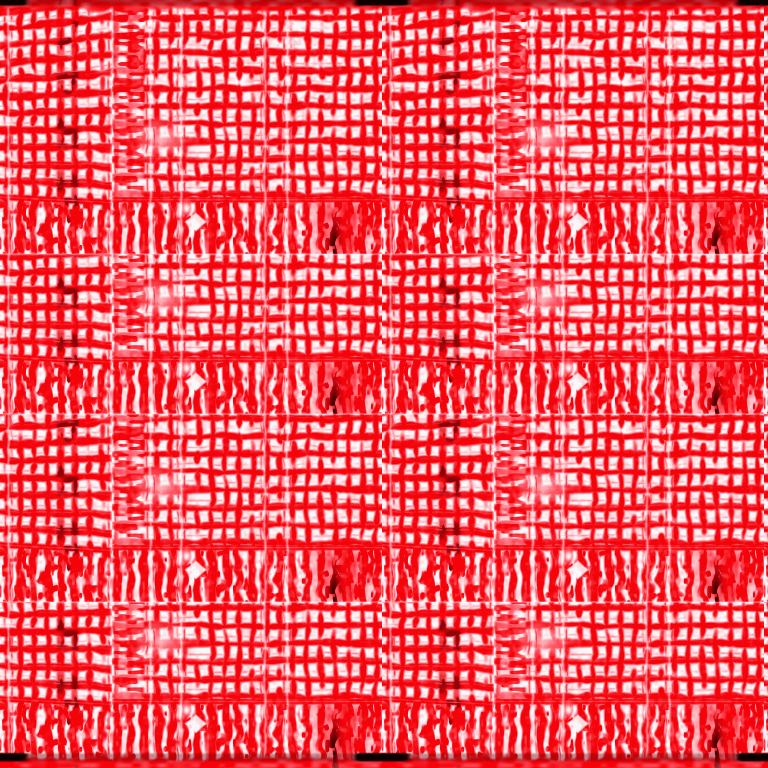
Give the GLSL for this pattern, as a WebGL 2 fragment shader.

```glsl
#version 300 es
precision highp float;
// Red and white worn weave: two tiles across, four bands of unequal height down.
// Each band restarts the same cloth from its base: upright stripes below,
// then tilted rows crossed by broken columns, pale ruled lines and grain.
uniform vec2 u_resolution;
out vec4 fragColor;

const float TILE_WIDTH = 0.4974;
const float BAND_BASE[4] = float[](0.0156, 0.216, 0.461, 0.669);
const float RULED_X[6] = float[](0.011, 0.146, 0.196, 0.236, 0.374, 0.345);
const float ROW_PITCH = 0.0231;
const float ROW_START = 0.0775;
const float ROW_HALF = 0.0043;
const float COLUMN_PITCH = 0.0178;
const float STRIPE_TOP = 0.071;
const float LEFT_PANEL = 0.146;
const float SOFT = 0.0024;
const vec3 PAPER = vec3(0.985, 0.97, 0.975);
const vec3 PINK = vec3(1.0, 0.44, 0.49);
const vec3 RED = vec3(0.96, 0.01, 0.04);
const vec3 BLACK = vec3(0.06, 0.0, 0.0);

float hash(vec2 p) {
  return fract(sin(dot(p, vec2(127.1, 311.7))) * 43758.55);
}

float noise(vec2 p) {
  vec2 i = floor(p), f = fract(p);
  f = f * f * (3.0 - 2.0 * f);
  return mix(mix(hash(i), hash(i + vec2(1, 0)), f.x),
             mix(hash(i + vec2(0, 1)), hash(i + vec2(1, 1)), f.x), f.y);
}

// Soft bar: 1 inside the half width, 0 outside
float bar(float d, float halfWidth) {
  return 1.0 - smoothstep(halfWidth - SOFT, halfWidth + SOFT, abs(d));
}

float spot(vec2 p, vec2 center, vec2 radius) {
  vec2 q = (p - center) / radius;
  return exp(-dot(q, q));
}

// Rows crossed by broken columns
float weave(vec2 p) {
  float left = 1.0 - step(LEFT_PANEL, p.x);
  float tilt = (p.y - 0.15) * 0.8 * (p.x - 0.07);
  float y = p.y - ROW_START + left * (0.008 - tilt);
  y += (noise(p * vec2(35.0, 50.0)) - 0.5) * 0.004;
  float rowId = floor(y / ROW_PITCH + 0.5);
  float dy = y - rowId * ROW_PITCH;
  float rowHalf = ROW_HALF * (0.55 + 0.8 * noise(vec2(p.x * 75.0, rowId * 7.3)));
  float ink = bar(dy, rowHalf + 0.0008 * left);
  ink *= 1.0 - 0.45 * bar(dy - 0.0018, 0.0005) * hash(vec2(rowId, 4.0));
  ink = max(ink, 0.55 * bar(dy - 0.0095, 0.0006) * noise(vec2(p.x * 60.0, rowId)));

  float x = p.x + (noise(p * vec2(30.0, 60.0)) - 0.5) * 0.005;
  float columnId = floor(x / COLUMN_PITCH);
  float dx = x - (columnId + 0.5) * COLUMN_PITCH;
  float breaks = noise(vec2(columnId * 5.7, p.y * 85.0));
  float column = bar(dx, 0.0015 + 0.0035 * breaks);
  ink = max(ink, column * smoothstep(0.12, 0.55, breaks + 0.25 * hash(vec2(columnId, 2.0))));
  // Two heavy columns in the left panel
  ink = max(ink, max(bar(p.x - 0.079, 0.005), bar(p.x - 0.097, 0.004)) * (0.6 + 0.5 * breaks));
  // Frayed strip beside the left panel
  float fray = smoothstep(0.35, 0.65, noise(p * vec2(75.0, 230.0)));
  float strip = bar(p.x - 0.168, 0.019);
  ink = mix(ink, max(fray, 0.45 * ink), strip * 0.8);
  // Bleached patch
  return ink * (1.0 - 0.65 * spot(p, vec2(0.21, 0.15), vec2(0.028, 0.02)));
}

// Ragged upright stripes at the base of a band
float stripes(vec2 p) {
  float x = p.x + (noise(p * vec2(45.0, 65.0)) - 0.5) * 0.008;
  float id = floor(x / COLUMN_PITCH);
  float dx = x - (id + 0.5) * COLUMN_PITCH;
  float ragged = noise(p * vec2(180.0, 75.0));
  float ink = bar(dx, 0.0025 + 0.0055 * ragged);
  ink = max(ink, smoothstep(0.52, 0.8, noise(p * vec2(190.0, 110.0) + 9.0)));
  ink *= 0.72 + 0.28 * smoothstep(0.1, 0.4, noise(p * vec2(230.0, 120.0)));
  return max(ink, 0.9 * spot(p, vec2(0.445, 0.035), vec2(0.035, 0.06)) * (0.55 + 0.6 * ragged));
}

void main() {
  vec2 uv = gl_FragCoord.xy / u_resolution;
  float base = BAND_BASE[0];
  float seam = 0.0;
  for (int i = 1; i < 4; i++) {
    if (uv.y >= BAND_BASE[i]) base = BAND_BASE[i];
    seam = max(seam, bar(uv.y - BAND_BASE[i], 0.0005));
  }
  vec2 p = vec2(mod(uv.x, TILE_WIDTH), uv.y - base);

  // Woven part over the striped part, divided by a fine double line
  float top = STRIPE_TOP - 0.05 * (p.x - 0.07) * (1.0 - step(LEFT_PANEL, p.x));
  float ink = mix(stripes(p), weave(p), smoothstep(-0.002, 0.002, p.y - top));
  ink = max(ink, bar(p.y - top, 0.004));
  ink -= 0.4 * bar(p.y - top, 0.0004);

  // Pale ruled lines with red sides
  for (int i = 0; i < 6; i++) {
    float d = p.x - RULED_X[i] + (noise(vec2(p.y * 90.0, float(i))) - 0.5) * 0.002;
    ink = max(ink, 0.75 * bar(abs(d) - 0.0045, 0.001) * noise(vec2(p.y * 130.0, d * 200.0)) * 1.4);
    ink *= 1.0 - 0.75 * bar(d, 0.0012);
  }

  // Worn diamond with a small tail
  vec2 q = abs(p - vec2(0.255, 0.042)) / vec2(0.015, 0.013);
  float diamond = 1.0 - smoothstep(0.75, 1.1, q.x + q.y);
  ink *= 1.0 - max(diamond, spot(p, vec2(0.243, 0.06), vec2(0.006, 0.008)));
  ink += (noise(p * 210.0) - 0.5) * 0.24 + 0.03;

  // Shadow at heavy crossings and in the dense stripes
  float shade = 0.45 * bar(p.x - 0.088, 0.014) * smoothstep(0.5, 0.8, noise(p * vec2(90.0, 70.0)));
  shade += 0.8 * spot(p, vec2(0.435, 0.01), vec2(0.007, 0.03));
  shade *= smoothstep(0.7, 1.0, ink);

  // Scalloped red rim with black tile corners
  float rim = min(uv.y, 1.0 - uv.y);
  float edge = 1.0 - smoothstep(0.012, 0.019, rim + 0.006 * noise(vec2(p.x * 75.0, 3.0)));
  float corner = 1.0 - smoothstep(0.026, 0.042, min(p.x, TILE_WIDTH - p.x));
  ink = mix(ink, 0.65 + 0.5 * noise(p * vec2(90.0, 160.0)), edge);
  float rimCenter = uv.y < 0.5 ? 0.014 : 0.002;
  shade = max(shade, (corner + 0.25) * bar(rim - rimCenter, 0.005));
  ink = max(ink, shade) * (1.0 - 0.8 * seam);

  ink = clamp(ink, 0.0, 1.0);
  vec3 color = ink < 0.5 ? mix(PAPER, PINK, ink * 2.0) : mix(PINK, RED, ink * 2.0 - 1.0);
  fragColor = vec4(mix(color, BLACK, clamp(shade, 0.0, 1.0)), 1.0);
}
```
